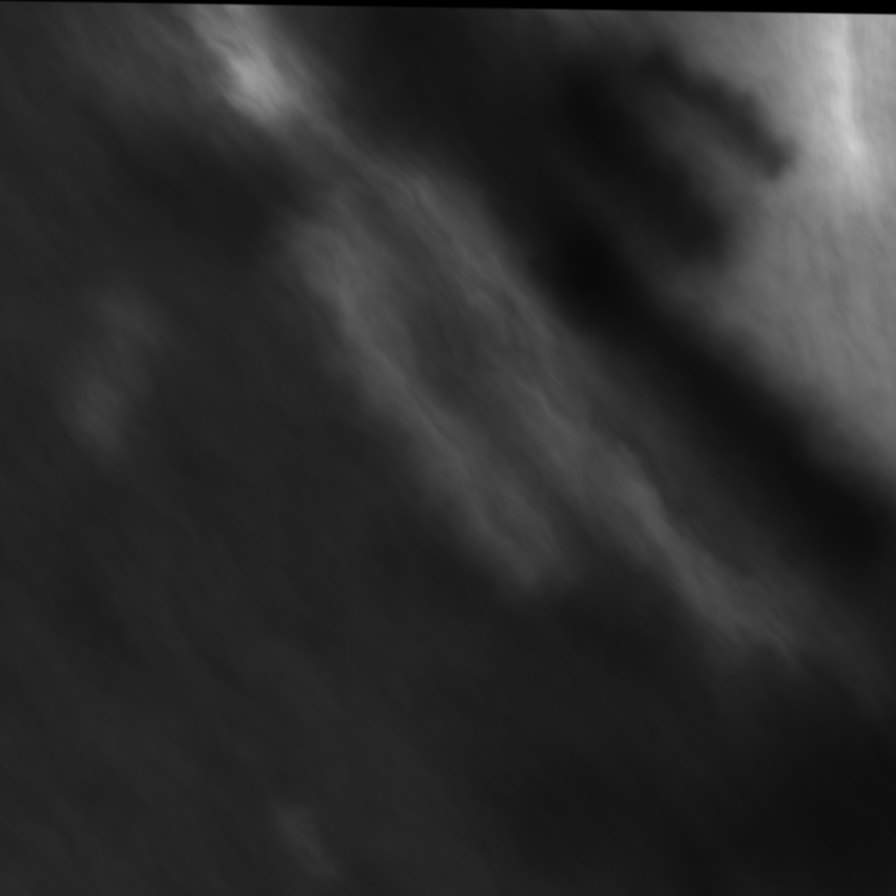
This texture is drawn by a WebGL 2 fragment shader. Its source:

```glsl
#version 300 es
precision highp float;
// Dim grey cloud with soft diagonal wisps, a bright upper right sheet and a dark top edge.

uniform vec2 u_resolution;
out vec4 fragColor;

const vec2 WISP_DIR = vec2(0.62, -0.785);
const vec2 RAY_DIR = vec2(0.12, -0.993);

float hash(vec2 cell) {
  vec3 q = fract(vec3(cell.xyx) * 0.1031);
  q += dot(q, q.yzx + 33.33);
  return fract((q.x + q.y) * q.z);
}

float valueNoise(vec2 p) {
  vec2 cell = floor(p);
  vec2 f = fract(p);
  f = f * f * (3.0 - 2.0 * f);
  float low = mix(hash(cell), hash(cell + vec2(1.0, 0.0)), f.x);
  float high = mix(hash(cell + vec2(0.0, 1.0)), hash(cell + 1.0), f.x);
  return mix(low, high, f.y);
}

// Layered noise, centred on zero
float cloudNoise(vec2 p) {
  float sum = 0.0;
  float weight = 0.5;
  for (int i = 0; i < 5; i++) {
    sum += weight * (valueNoise(p) - 0.5);
    p = mat2(0.96, 0.28, -0.28, 0.96) * p * 2.03 + 17.3;
    weight *= 0.54;
  }
  return sum;
}

// Noise drawn out along a direction
float fibres(vec2 p, vec2 dir, float along, float across) {
  vec2 q = vec2(dot(p, dir) * along, dot(p, vec2(-dir.y, dir.x)) * across);
  return cloudNoise(q + 40.0);
}

// Gentle bending from layered sines
vec2 sineWarp(vec2 p, float amount) {
  vec2 bend = vec2(0.0);
  float frequency = 9.0;
  for (int i = 0; i < 4; i++) {
    bend += sin(p.yx * frequency + bend * 2.0 + float(i) * 1.7) * 9.0 / frequency;
    p = mat2(0.8, 0.6, -0.6, 0.8) * p;
    frequency *= 1.9;
  }
  return bend * amount;
}

// Soft capsule from a to b
float wisp(vec2 p, vec2 a, vec2 b, float width) {
  vec2 axis = b - a;
  float t = clamp(dot(p - a, axis) / dot(axis, axis), 0.0, 1.0);
  float d = length(p - a - axis * t) / width;
  return exp(-d * d);
}

float brightWisps(vec2 p) {
  float light = 0.15 * wisp(p, vec2(0.48, 0.76), vec2(0.83, 0.32), 0.055);
  light += 0.13 * wisp(p, vec2(0.34, 0.71), vec2(0.60, 0.36), 0.045);
  light += 0.06 * wisp(p, vec2(0.44, 0.70), vec2(0.62, 0.48), 0.07);
  light += 0.22 * wisp(p, vec2(0.25, 1.0), vec2(0.29, 0.89), 0.045);
  light += 0.09 * wisp(p, vec2(0.16, 0.96), vec2(0.30, 0.92), 0.09);
  light += 0.10 * wisp(p, vec2(0.33, 0.92), vec2(0.39, 0.79), 0.045);
  light += 0.07 * wisp(p, vec2(0.13, 0.64), vec2(0.10, 0.53), 0.04);
  light += 0.06 * wisp(p, vec2(0.34, 0.08), vec2(0.36, 0.03), 0.025);
  light += 0.20 * wisp(p, vec2(0.62, 1.0), vec2(0.66, 0.98), 0.035);
  light += 0.08 * wisp(p, vec2(0.88, 0.29), vec2(0.98, 0.23), 0.04);
  return light;
}

float brightSheet(vec2 p) {
  float edge = dot(p - vec2(0.68, 0.70), vec2(0.616, 0.788));
  float sheet = smoothstep(-0.04, 0.05, edge) * smoothstep(0.60, 0.86, p.x);
  float glow = wisp(p, vec2(0.96, 0.98), vec2(0.95, 0.86), 0.09);
  float halo = wisp(p, vec2(0.93, 0.95), vec2(0.97, 0.68), 0.13);
  return 0.24 * sheet + 0.23 * glow + 0.11 * halo;
}

// Share of light left after the dark bands
float shade(vec2 p) {
  float keep = 1.0 - 0.42 * wisp(p, vec2(0.46, 0.96), vec2(0.66, 0.72), 0.07);
  keep *= 1.0 - 0.55 * wisp(p, vec2(0.66, 0.71), vec2(0.95, 0.41), 0.06);
  keep *= 1.0 - 0.70 * wisp(p, vec2(0.67, 0.89), vec2(0.78, 0.75), 0.06);
  keep *= 1.0 - 0.58 * wisp(p, vec2(0.74, 0.93), vec2(0.86, 0.83), 0.03);
  keep *= 1.0 - 0.50 * wisp(p, vec2(0.99, 0.18), vec2(0.97, 0.10), 0.13);
  keep *= 1.0 - 0.35 * wisp(p, vec2(0.66, 0.10), vec2(0.80, 0.05), 0.09);
  keep *= 1.0 - 0.25 * wisp(p, vec2(0.20, 0.80), vec2(0.28, 0.76), 0.08);
  return keep * (1.0 - 0.25 * wisp(p, vec2(0.46, 0.38), vec2(0.72, 0.27), 0.07));
}

void main() {
  vec2 uv = gl_FragCoord.xy / u_resolution;
  vec2 drift = vec2(cloudNoise(uv * 7.0), cloudNoise(uv * 7.0 + 9.0));
  vec2 p = uv + sineWarp(uv, 0.004) + 0.055 * drift;

  // Streaky texture, turning upright toward the right
  float slanted = fibres(p, WISP_DIR, 6.0, 24.0);
  float upright = fibres(p, RAY_DIR, 5.0, 24.0);
  float streaks = mix(slanted, upright, smoothstep(0.75, 0.95, uv.x) * smoothstep(0.4, 0.65, uv.y));
  float grain = fibres(uv, WISP_DIR, 45.0, 90.0);

  // Light, shade and surface
  float base = 0.137 - 0.02 * smoothstep(0.4, 1.0, uv.x);
  float light = base + brightWisps(p) * (1.0 + 0.9 * streaks) + brightSheet(p);
  light *= shade(p) * (1.0 + 0.38 * streaks + 0.14 * grain + 0.22 * cloudNoise(uv * 5.0 + 3.0));

  // Slightly tilted black top edge
  float border = 0.999 - 0.015 * uv.x;
  light *= 1.0 - smoothstep(border - 0.002, border + 0.002, uv.y);
  fragColor = vec4(vec3(clamp(light, 0.0, 1.0)), 1.0);
}
```
